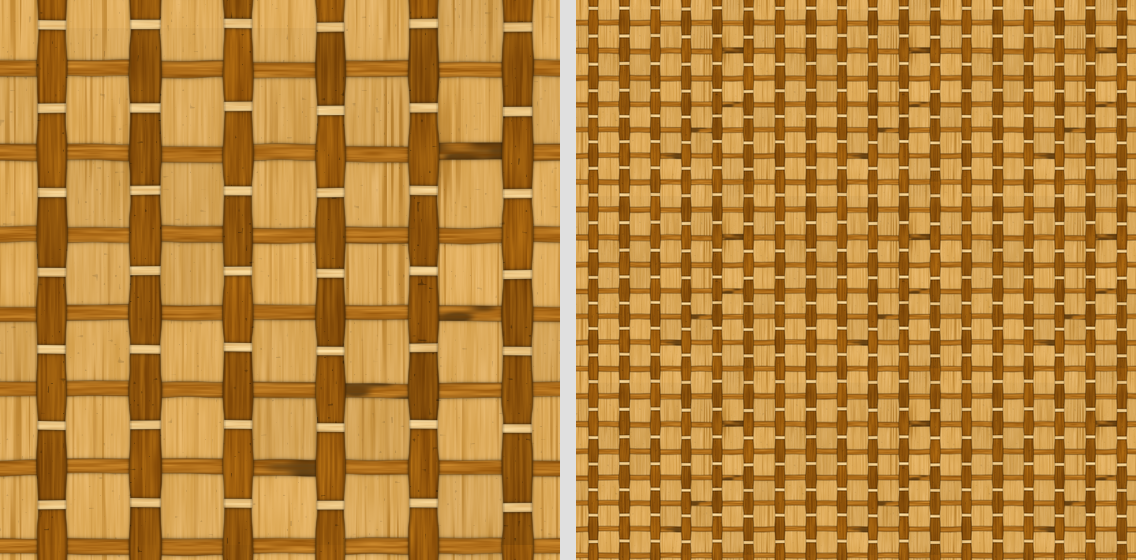
Left: one tile. Right: repeated 3 by 3.
Write a Shadertoy shader that draws this texture.

```glsl
const float TAU = 6.2831853;

float hash(vec2 p) {
    vec3 q = fract(p.xyx * 0.1031);
    q += dot(q, q.yzx + 33.33);
    return fract((q.x + q.y) * q.z);
}

// Value noise with n whole cells over the canvas, so that it wraps
float noise(vec2 uv, vec2 n, float seed) {
    vec2 p = uv * n, i = floor(p), f = fract(p);
    f = f * f * (3.0 - 2.0 * f);
    vec2 a = mod(i, n) + seed, b = mod(i + 1.0, n) + seed;
    return mix(mix(hash(a), hash(vec2(b.x, a.y)), f.x),
               mix(hash(vec2(a.x, b.y)), hash(b), f.x), f.y);
}

// Antialiased coverage of a signed distance in canvas units
float cover(float d) {
    return clamp(0.5 - d * iResolution.y * 0.8, 0.0, 1.0);
}

// Soft contact shadow outside a shape
float shadow(float d, float reach) {
    return exp(-max(d, 0.0) / reach);
}

void mainImage(out vec4 fragColor, in vec2 fragCoord) {
    vec2 uv = fragCoord / iResolution.xy;

    // Six columns and seven unevenly spaced rows
    float sx = uv.x * 6.0 - 0.05;
    float ry = uv.y * 7.0 - 0.05 * cos(TAU * (uv.y - 0.08));
    float darkId = mod(floor(sx), 6.0);
    float paleId = mod(floor(sx + 0.5), 6.0);
    float bandRow = floor(ry + 0.38), tieRow = floor(ry - 0.14);
    vec2 bandId = vec2(paleId, mod(bandRow, 7.0));
    vec2 tieId = vec2(darkId, mod(tieRow, 7.0));

    // Dark upright strips, pinched halfway between the bands
    float wobble = noise(uv, vec2(12, 36), 3.0) - 0.5;
    float dx = (fract(sx) - 0.5) / 6.0 + 0.005 * (hash(vec2(darkId, 41.0)) - 0.5);
    dx += 0.002 * (noise(uv, vec2(6, 5), 17.0) - 0.5);
    float darkHalf = 0.0268 + 0.003 * (hash(vec2(darkId, 53.0)) - 0.5)
                   + 0.0014 * cos(TAU * (ry - 0.12));
    float darkDist = abs(dx) - darkHalf + 0.0016 * wobble;

    // Brown bands over the pale strips, light ties over the dark ones
    float by = (ry - 0.12 - bandRow) / 7.0 + 0.005 * (hash(bandId + 61.0) - 0.5);
    by += 0.003 * (noise(uv, vec2(18, 14), 23.0) - 0.5);
    float bandDist = abs(by) - 0.0137 + 0.002 * (hash(bandId + 71.0) - 0.5);
    float ty = (ry - 0.64 - tieRow) / 7.0 + 0.008 * (hash(vec2(darkId, 83.0)) - 0.5);
    ty += 0.003 * (hash(tieId + 89.0) - 0.5) + 0.03 * dx * (hash(tieId + 97.0) - 0.5);
    float tieDist = max(abs(ty) - 0.0082, abs(dx) - darkHalf - 0.0012);

    // Fibres running along each direction
    float upright = 0.6 * noise(uv, vec2(230, 6), 5.0) + 0.4 * noise(uv, vec2(400, 24), 7.0);
    float level = 0.6 * noise(uv, vec2(9, 260), 11.0) + 0.4 * noise(uv, vec2(30, 420), 13.0);
    float mottle = noise(uv, vec2(24, 18), 19.0);
    float fleck = smoothstep(0.9, 1.0, noise(uv, vec2(150, 130), 29.0));

    // Pale strips with thin darker streaks
    vec3 color = mix(vec3(0.81, 0.60, 0.26), vec3(0.91, 0.73, 0.45), 0.75 * upright + 0.25 * mottle);
    float streak = smoothstep(0.62, 0.92, noise(uv, vec2(190, 4), 31.0));
    streak *= 0.25 + 0.55 * hash(vec2(paleId, 37.0));
    color = mix(color, vec3(0.66, 0.43, 0.10), streak * (0.5 + 0.5 * mottle));
    color *= 0.97 + 0.06 * hash(bandId + vec2(101.0, step(0.0, by)));
    color *= 1.0 - 0.12 * fleck;
    color *= 1.0 - 0.35 * shadow(bandDist, 0.0022);

    // Brown bands, scorched in a few places
    vec3 band = mix(vec3(0.55, 0.31, 0.03), vec3(0.78, 0.53, 0.18), level);
    band *= 1.06 - 0.25 * pow(abs(by) / 0.0137, 4.0);
    float scorch = step(0.86, hash(bandId + 107.0)) * smoothstep(0.3, 0.8, noise(uv, vec2(22, 60), 43.0));
    band *= 1.0 - 0.55 * scorch * (0.5 + 0.5 * level);
    color = mix(color, band, cover(bandDist));
    color *= 1.0 - 0.42 * shadow(darkDist, 0.0018);

    // Dark strips
    vec3 dark = mix(vec3(0.44, 0.23, 0.01), vec3(0.70, 0.44, 0.08), 0.8 * upright + 0.2 * mottle);
    dark *= 0.93 + 0.14 * hash(tieId + vec2(113.0, step(0.0, ty)));
    dark *= 1.0 - 0.28 * smoothstep(-0.006, 0.0, darkDist) - 0.3 * fleck;
    dark *= 1.0 - 0.45 * shadow(tieDist, 0.0022);
    color = mix(color, dark, cover(darkDist));

    // Light ties
    vec3 tie = mix(vec3(0.84, 0.66, 0.38), vec3(0.97, 0.86, 0.63), level);
    tie *= 1.03 - 0.22 * pow(abs(ty) / 0.0082, 4.0);
    tie *= 1.0 - 0.15 * smoothstep(-0.004, 0.0, abs(dx) - darkHalf);
    color = mix(color, tie, cover(tieDist));

    fragColor = vec4(clamp(color, 0.0, 1.0), 1.0);
}
```
